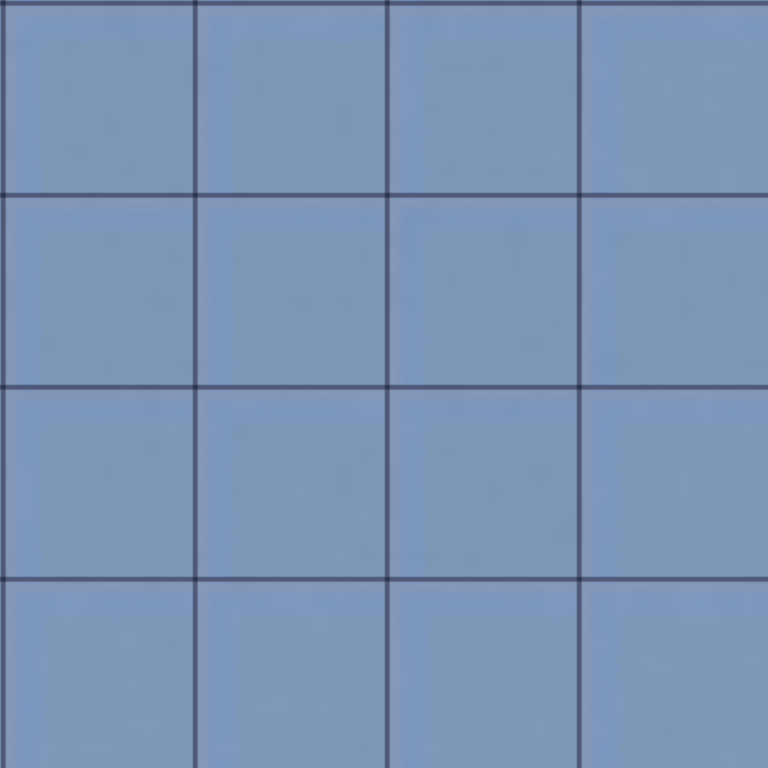
Give the GLSL for this pattern, as a WebGL 2 fragment shader.

```glsl
#version 300 es
precision highp float;

uniform vec2 u_resolution;
out vec4 fragColor;

const float TILES = 4.0;            // repeats across and down
const vec2 LINE_OFFSET = vec2(0.017); // line centre from the left and top, in tiles
const float LINE_HALF_WIDTH = 0.0125;
const float LINE_SOFTNESS = 0.007;
const float RIM_END = 0.065;        // greyish rim beside each line
const float SHEEN_END = 0.20;       // bluer band past the rim
const float BAND_BLUR = 0.025;
const float SMUDGE_CELLS = 9.0;     // smudges per tile
const float SMUDGE_STRENGTH = 0.016;
const float TILE_VARIATION = 0.010;

const vec3 TILE_COLOR = vec3(0.490, 0.590, 0.712);
const vec3 RIM_COLOR = vec3(0.522, 0.592, 0.712);
const vec3 SHEEN_COLOR = vec3(0.482, 0.590, 0.748);
const vec3 LINE_TINT = vec3(0.60, 0.59, 0.65); // multiplied, so crossings darken

float hash(vec2 cell) {
    uvec2 q = uvec2(cell) * uvec2(1597u, 3812u) + uvec2(77u, 191u);
    uint n = q.x * 747796u + (q.y ^ (q.x << 7)) * 289133u;
    n = (n ^ (n >> 15)) * 739981u;
    n = (n ^ (n >> 13)) * 668265u;
    return float((n ^ (n >> 16)) & 65535u) / 65535.0;
}

// Value noise that wraps after a whole number of cells
float wrappedNoise(vec2 p, float period) {
    vec2 cell = floor(p);
    vec2 f = smoothstep(0.0, 1.0, p - cell);
    vec2 a = mod(cell, period);
    vec2 b = mod(cell + 1.0, period);
    return mix(mix(hash(a), hash(vec2(b.x, a.y)), f.x),
               mix(hash(vec2(a.x, b.y)), hash(b), f.x), f.y);
}

// Weight of a band from the line out to a given end
vec2 bandTo(vec2 d, float end) {
    return 1.0 - smoothstep(end - BAND_BLUR, end + BAND_BLUR, d);
}

void main() {
    vec2 uv = gl_FragCoord.xy / u_resolution;
    vec2 p = vec2(uv.x, 1.0 - uv.y) * TILES - LINE_OFFSET;
    vec2 fromLine = fract(p);
    vec2 lineDistance = min(fromLine, 1.0 - fromLine);
    vec2 tile = mod(floor(p), TILES);

    // Sheen and rim along the left and top of each tile
    vec2 sheen = bandTo(fromLine, SHEEN_END) * vec2(0.85, 0.65);
    vec2 rim = bandTo(fromLine, RIM_END) * vec2(0.85, 0.75);
    vec3 color = mix(TILE_COLOR, SHEEN_COLOR, max(sheen.x, sheen.y));
    color = mix(color, RIM_COLOR, max(rim.x, rim.y));

    // Faint smudges and a slight change of tone from tile to tile
    float smudge = wrappedNoise(p * SMUDGE_CELLS, TILES * SMUDGE_CELLS) - 0.5;
    color += SMUDGE_STRENGTH * smudge * vec3(0.9, 0.6, 0.8);
    color += TILE_VARIATION * (hash(tile + 40.0) - 0.5) * vec3(0.3, 0.3, 1.0);

    // Soft grid lines
    vec2 blur = max(vec2(LINE_SOFTNESS), 0.75 * TILES / u_resolution);
    vec2 line = 1.0 - smoothstep(LINE_HALF_WIDTH - blur, LINE_HALF_WIDTH + blur, lineDistance);
    color *= mix(vec3(1.0), LINE_TINT, line.x);
    color *= mix(vec3(1.0), LINE_TINT, line.y);

    fragColor = vec4(color, 1.0);
}
```
